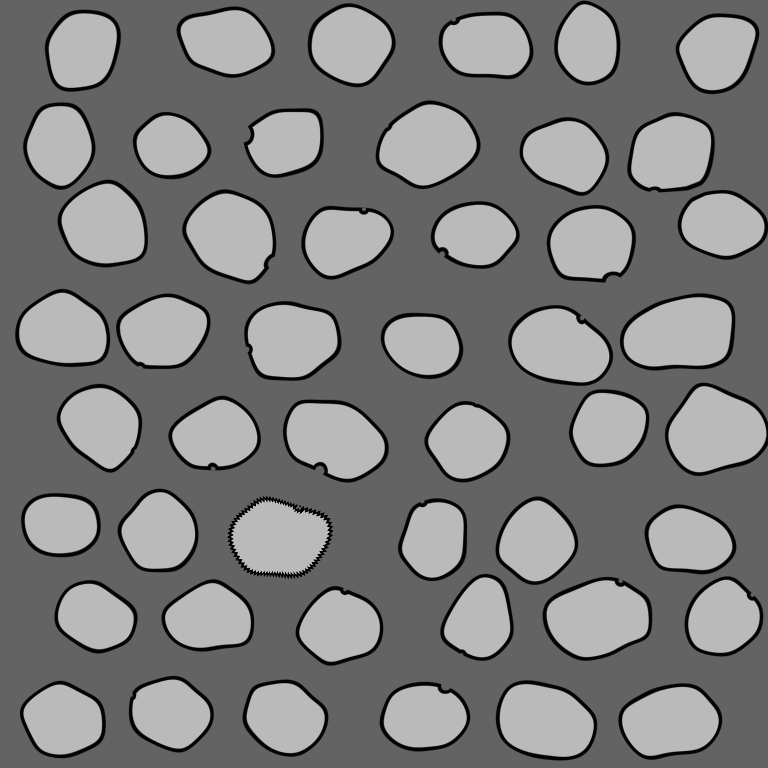
This pattern is drawn by a Shadertoy shader. Its source:

```glsl
// Scattered pale rounded stones with black outlines on a grey ground.

#define GRID vec2(6.0, 8.0)   // columns and rows of stones
#define JITTER vec2(0.12, 0.14) // wander inside a cell, in cells
#define ROW_SHIFT 0.2         // stagger of alternate rows, in cells
#define LINE_WIDTH 0.0048     // outline thickness
#define MIN_GAP 0.007         // half the least space between outlines
#define ROUNDNESS 0.009       // softness of the stone corners
#define SIDES 7               // flat faces per stone
#define WOBBLE 0.0015         // unsteadiness of the drawn line

const float TAU = 6.2831853;
const vec3 GROUND = vec3(0.39);
const vec3 STONE = vec3(0.73);
const vec3 INK = vec3(0.01);

float hash(vec2 cell, float salt) {
    vec3 q = fract(vec3(cell + 7.0, salt + 3.0) * vec3(0.1031, 0.1030, 0.0973));
    q += dot(q, q.yzx + 33.33);
    return fract((q.x + q.y) * q.z);
}

float rowShift(float row) {
    return ROW_SHIFT * (mod(row, 2.0) * 2.0 - 1.0);
}

vec2 stoneCentre(vec2 cell) {
    vec2 jitter = (vec2(hash(cell, 1.0), hash(cell, 2.0)) * 2.0 - 1.0) * JITTER;
    vec2 centre = (cell + 0.5 + jitter + vec2(rowShift(cell.y), 0.0)) / GRID;
    return clamp(centre, vec2(0.08, 0.06), vec2(0.94, 0.945));
}

// Half extents: mostly wide, now and then upright or extra long.
vec2 stoneSize(vec2 cell) {
    if (hash(cell, 3.0) < 0.16) return vec2(0.044, 0.057);
    float stretch = hash(cell, 4.0);
    float longer = 0.012 * step(0.92, hash(cell, 5.0));
    return vec2(mix(0.051, 0.073, stretch) + longer, mix(0.042, 0.052, hash(cell, 6.0)));
}

// Distance to a rounded irregular polygon with a nick in its rim.
float stoneDistance(vec2 p, vec2 cell) {
    p -= stoneCentre(cell);
    float tilt = (hash(cell, 7.0) - 0.6) * 0.7;
    p = mat2(cos(tilt), -sin(tilt), sin(tilt), cos(tilt)) * p;

    vec2 size = stoneSize(cell);
    float nickAngle = TAU * hash(cell, 8.0);
    vec2 nickDir = vec2(cos(nickAngle), sin(nickAngle));
    float reach = 1.0, total = 0.0;
    vec2 slope = vec2(0.0);

    // Smooth maximum of the half planes, with its gradient.
    for (int i = 0; i < SIDES; i++) {
        float k = float(i);
        float angle = TAU * (k + 0.6 * hash(cell, 20.0 + k)) / float(SIDES);
        vec2 normal = vec2(cos(angle), sin(angle));
        float offset = length(size * normal) * mix(0.9, 1.08, hash(cell, 40.0 + k));
        float weight = exp((dot(p, normal) - offset) / ROUNDNESS);
        total += weight;
        slope += weight * normal;
        reach = min(reach, offset / max(dot(normal, nickDir), 0.001));
    }
    float d = ROUNDNESS * log(total) / max(length(slope) / total, 0.6);

    // Nicks are mostly tiny, a few are broad dents.
    float pick = hash(cell, 9.0);
    float nickRadius = mix(0.005, 0.018, pick * pick * pick);
    if (hash(cell, 10.0) < 0.6)
        d = max(d, nickRadius - length(p - nickDir * reach));

    // A rare stone has a serrated rim.
    if (hash(cell, 11.0) > 0.975)
        d += 0.0015 * sin(80.0 * atan(p.y, p.x));
    return d;
}

// Nearest stone, trimmed so that neighbours never touch.
float stoneField(vec2 p) {
    float nearest = 1.0, second = 1.0;
    float baseRow = floor(p.y * GRID.y);
    for (int j = -1; j <= 1; j++) {
        float row = baseRow + float(j);
        float baseColumn = floor(p.x * GRID.x - rowShift(row));
        for (int i = -1; i <= 1; i++) {
            vec2 cell = vec2(baseColumn + float(i), row);
            if (any(lessThan(cell, vec2(0.0))) || any(greaterThanEqual(cell, GRID))) continue;
            float d = stoneDistance(p, cell);
            second = min(second, max(d, nearest));
            nearest = min(nearest, d);
        }
    }
    return max(nearest, 0.5 * (nearest - second) + MIN_GAP);
}

void mainImage(out vec4 fragColor, in vec2 fragCoord) {
    vec2 p = fragCoord / iResolution.xy;
    float blur = 0.8 / iResolution.y;
    p += WOBBLE * sin(p.yx * vec2(71.0, 83.0) + 2.0 * sin(p * 37.0));

    float d = stoneField(p);
    vec3 colour = mix(STONE, GROUND, smoothstep(-blur, blur, d));
    float ink = 1.0 - smoothstep(-blur, blur, abs(d) - 0.5 * LINE_WIDTH);
    fragColor = vec4(mix(colour, INK, ink), 1.0);
}
```
